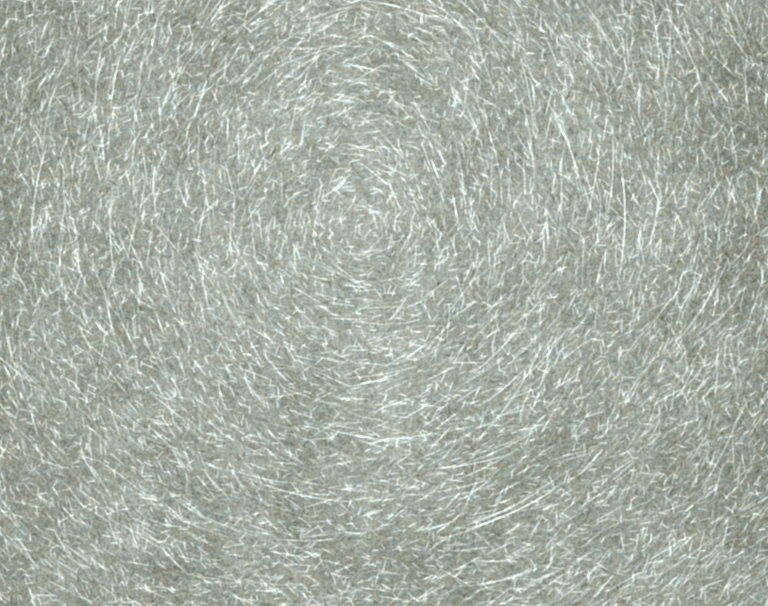
Give the GLSL for this texture, as a Shadertoy shader.

```glsl
// Scratched pale metal: fine grain under layers of thin, randomly placed strokes.
// Strokes follow a U-shaped swirl; the longest ones bend with it and gather in
// bundles towards the rim, while a soft glow lightens the upper middle.

const vec3 SHADOW_COLOR = vec3(0.53, 0.55, 0.50);
const vec3 LIGHT_COLOR  = vec3(0.81, 0.85, 0.82);
const vec3 WARM_SHIFT   = vec3(0.6, -0.1, -0.8);

const vec2  SWIRL_CENTER = vec2(0.47, 0.62);   // fraction of the canvas
const float SWIRL_RADIUS = 0.5;                // bend of the long scratches
const float STROKE_WIDTH = 0.0035;             // in canvas heights

const float BASE_TONE    = 0.21;
const float GRAIN_AMOUNT = 0.48;
const float CLOUD_AMOUNT = 0.22;
const float GLOW_AMOUNT  = 0.22;
const float EDGE_SHADE   = 0.13;
const float FINE_AMOUNT  = 0.68;
const float MID_AMOUNT   = 0.65;
const float LONG_AMOUNT  = 1.05;
const float WARM_AMOUNT  = 0.06;

vec3 hash3(vec3 p)
{
    p = fract(p * vec3(0.1031, 0.1030, 0.0973));
    p += dot(p, p.yxz + 33.33);
    return fract((p.xxy + p.yxx) * p.zyx);
}

vec2 gradientAt(vec2 cell)
{
    float a = 6.2832 * hash3(vec3(cell, 7.0)).x;
    return vec2(cos(a), sin(a));
}

float gradientNoise(vec2 p)
{
    vec2 i = floor(p), f = p - i;
    vec2 u = f * f * f * (f * (f * 6.0 - 15.0) + 10.0);
    vec2 e = vec2(1.0, 0.0);
    float low  = mix(dot(gradientAt(i), f),
                     dot(gradientAt(i + e), f - e), u.x);
    float high = mix(dot(gradientAt(i + e.yx), f - e.yx),
                     dot(gradientAt(i + 1.0), f - 1.0), u.x);
    return mix(low, high, u.y);
}

// Offset from the swirl centre, flattened above it so the sides run upright
vec2 swirlOffset(vec2 p, vec2 center)
{
    vec2 d = p - center;
    d.y -= 0.15 * max(d.x, 0.0);
    return vec2(d.x, d.y > 0.0 ? 0.5 * d.y : d.y);
}

// Sum of scattered strokes; brightness runs from darkest to 1
float strokes(vec2 p, vec2 center, float cellSize, int count,
              float jitter, float bend, float darkest, float seed)
{
    float width = max(STROKE_WIDTH, 1.4 / iResolution.y);
    vec2 home = floor(p / cellSize);
    float sum = 0.0;
    for (int y = -1; y <= 1; y++)
    for (int x = -1; x <= 1; x++)
    for (int n = 0; n < count; n++)
    {
        vec3 key = vec3(home + vec2(x, y), seed + float(n));
        vec3 place = hash3(key);
        vec3 look = hash3(key + vec3(41.0, 17.0, 59.0));
        vec2 pos = (key.xy + place.xy) * cellSize;

        vec2 d = swirlOffset(pos, center);
        float angle = atan(d.x, -d.y) + jitter * (place.z + look.x - 1.0);
        vec2 along = vec2(cos(angle), sin(angle));
        vec2 q = p - pos;
        float s = dot(q, along);
        float t = dot(q, vec2(-along.y, along.x)) - bend * s * s;

        float halfLength = cellSize * mix(0.4, 0.95, look.y);
        float taper = 1.0 - smoothstep(0.35, 1.0, abs(s) / halfLength);
        float body = 1.0 - smoothstep(0.0, width, abs(t));
        sum += mix(darkest, 1.0, look.z) * taper * body;
    }
    return sum;
}

void mainImage(out vec4 fragColor, in vec2 fragCoord)
{
    vec2 p = fragCoord / iResolution.y;
    float aspect = iResolution.x / iResolution.y;
    vec2 center = SWIRL_CENTER * vec2(aspect, 1.0);
    float radius = length(p - center);

    // Broad light
    float tone = BASE_TONE + GLOW_AMOUNT * exp(-6.0 * radius * radius);
    float side = abs(fragCoord.x / iResolution.x - 0.48);
    tone -= EDGE_SHADE * smoothstep(0.38, 0.53, side);
    tone += CLOUD_AMOUNT * (gradientNoise(p * 7.0) + gradientNoise(p * 24.0 + 5.0));

    // Grain
    tone += GRAIN_AMOUNT * (0.7 * gradientNoise(p * 190.0) + 0.6 * gradientNoise(p * 95.0 + 31.0));

    // Strokes from short and tangled to long and aligned
    float rim = smoothstep(0.08, 0.45, radius);
    float bundle = smoothstep(-0.25, 0.35, gradientNoise(p * 4.5 + 12.0));
    tone += FINE_AMOUNT * strokes(p, center, 0.014, 2, 1.6, 0.0, -0.4, 3.0);
    tone += MID_AMOUNT * strokes(p, center, 0.04, 3, 0.8, 0.0, 0.0, 23.0);
    tone += LONG_AMOUNT * mix(0.2, 1.0, rim) * mix(0.25, 1.0, bundle)
          * strokes(p, center, 0.14, 5, 0.35, 0.5 / SWIRL_RADIUS, 0.0, 53.0);

    // Cool highlights over faintly brown shadows
    vec3 color = mix(SHADOW_COLOR, LIGHT_COLOR, min(tone, 1.4));
    float warmth = gradientNoise(p * 110.0 + 71.0) + 0.5 * gradientNoise(p * 30.0 + 90.0);
    color += WARM_AMOUNT * WARM_SHIFT * warmth;
    fragColor = vec4(clamp(color, 0.0, 1.0), 1.0);
}
```
